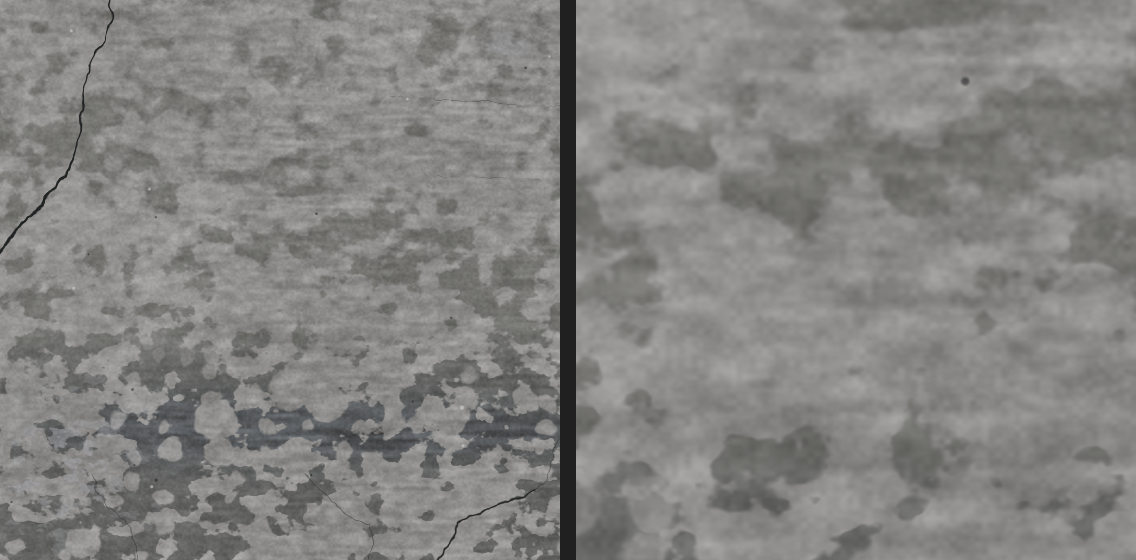
Left, the full canvas; right, a detail of the centre.
A three.js fragment shader for this texture:

```glsl
#define PLASTER vec3(0.568, 0.563, 0.555)
#define STAIN vec3(0.395, 0.395, 0.380)
#define WET_STAIN vec3(0.300, 0.310, 0.320)
#define CHALK vec3(0.63, 0.63, 0.65)
#define CRACK_COLOR vec3(0.13, 0.14, 0.14)
#define PATCH_SCALE vec2(30.0, 38.0)
#define STREAK_SCALE vec2(16.0, 150.0)
#define STREAK_AMOUNT 0.075
#define MOTTLE_AMOUNT 0.19
#define GRAIN_AMOUNT 0.085
#define EDGE 0.0014

varying vec2 vUv;

float hash(vec2 p) {
  vec3 q = fract(p.xyx * 0.1031);
  q += dot(q, q.yzx + 33.33);
  return fract((q.x + q.y) * q.z);
}

float noise(vec2 p) {
  vec2 i = floor(p), f = fract(p);
  f = f * f * (3.0 - 2.0 * f);
  return mix(mix(hash(i), hash(i + vec2(1.0, 0.0)), f.x),
             mix(hash(i + vec2(0.0, 1.0)), hash(i + 1.0), f.x), f.y);
}

float fbm(vec2 p) {
  float sum = 0.0, amp = 0.5;
  for (int i = 0; i < 4; i++) {
    sum += amp * noise(p);
    p = mat2(1.7, 1.05, -1.05, 1.7) * p + 17.3;
    amp *= 0.5;
  }
  return sum / 0.9375;
}

// Soft elliptical falloff around a centre
float glow(vec2 p, vec2 center, vec2 size) {
  vec2 q = (p - center) / size;
  return exp(-dot(q, q));
}

float segment(vec2 p, vec2 a, vec2 b) {
  vec2 d = b - a;
  return length(p - a - d * clamp(dot(p - a, d) / dot(d, d), 0.0, 1.0));
}

float polyline(vec2 p, vec2 a, vec2 b, vec2 c, vec2 d) {
  return min(segment(p, a, b), min(segment(p, b, c), segment(p, c, d)));
}

float stroke(float dist, float width) {
  return 1.0 - smoothstep(width - EDGE, width + EDGE, dist);
}

// Scattered round spots, one chance per cell
float spots(vec2 p, float cells, float chance, float radius, float soft) {
  vec2 cell = floor(p * cells);
  float cover = 0.0;
  for (int y = -1; y <= 1; y++) {
    for (int x = -1; x <= 1; x++) {
      vec2 id = cell + vec2(float(x), float(y));
      vec2 center = (id + 0.2 + 0.6 * vec2(hash(id + 5.7), hash(id + 41.3))) / cells;
      float r = radius * mix(0.5, 1.0, hash(id + 83.1));
      float spot = 1.0 - smoothstep(r - soft, r + soft, length(p - center));
      cover = max(cover, spot * step(hash(id + 19.9), chance));
    }
  }
  return cover;
}

void main() {
  vec2 p = vUv;
  float clouds = fbm(p * vec2(4.0, 6.0) + 3.7);
  float streaks = noise(p * STREAK_SCALE + vec2(0.0, 3.0 * noise(p * 5.0)));
  float mottle = fbm(p * vec2(42.0, 70.0) + 29.0) - 0.5;
  float grain = 0.6 * noise(p * 260.0) + 0.4 * noise(p * 130.0 + 9.0);
  vec2 wobble = vec2(fbm(p * 30.0), fbm(p * 30.0 + 61.0)) - 0.5;

  // Where the stains gather
  float lower = 1.0 - smoothstep(0.27, 0.46, p.y);
  float band = glow(p, vec2(0.42, 0.235), vec2(0.29, 0.06))
             + 0.8 * glow(p, vec2(0.82, 0.23), vec2(0.24, 0.05));
  float slope = glow(p + vec2(0.0, 0.22 * (p.x - 0.75)), vec2(0.78, 0.53), vec2(0.34, 0.11));
  float density = 0.2 + 0.28 * lower + 0.75 * band + 0.55 * slope
    + 0.4 * glow(p, vec2(0.08, 0.76), vec2(0.16, 0.12))
    + 0.45 * glow(p, vec2(0.48, 0.74), vec2(0.22, 0.05))
    + 0.45 * glow(p, vec2(0.30, 0.36), vec2(0.14, 0.05))
    + 0.5 * glow(p, vec2(0.08, 0.0), vec2(0.14, 0.06))
    - 0.35 * glow(p, vec2(0.24, 0.57), vec2(0.18, 0.12))
    - 0.3 * glow(p, vec2(0.65, 0.05), vec2(0.3, 0.07))
    + 1.7 * (clouds - 0.5);

  // Plaster with clouds and fine mottling
  vec3 color = PLASTER + 0.11 * (clouds - 0.5) + MOTTLE_AMOUNT * mottle;
  color = mix(color, CHALK, 0.45 * glow(p, vec2(0.91, 0.92), vec2(0.06, 0.03)));

  // Small clustered stains, crisper toward the bottom
  float blotch = 0.72 * fbm(p * PATCH_SCALE) + 0.28 * fbm(p * PATCH_SCALE * 0.45 + 13.0);
  float limit = 0.64 - 0.21 * density;
  float soft = mix(0.028, 0.10, smoothstep(0.25, 0.85, p.y));
  float stain = smoothstep(limit - soft, limit + soft, blotch);
  float wet = clamp(band + 0.35 * lower, 0.0, 1.0);

  // Round islands of bare plaster inside the wet band
  vec2 islandPos = p + 0.026 * wobble;
  float islands = max(spots(islandPos, 9.0, 0.28, 0.043, 0.003),
                      spots(islandPos + 0.37, 22.0, 0.28, 0.018, 0.003));
  stain *= 1.0 - 0.92 * islands * lower;
  vec3 stainColor = mix(STAIN, WET_STAIN, wet) + 0.5 * MOTTLE_AMOUNT * mottle;
  stainColor += vec3(0.09, 0.11, 0.13) * band * (streaks - 0.35);
  color = mix(color, stainColor, stain * mix(0.68, 0.9, lower));

  // Chalky flakes at the lower left
  float flakes = smoothstep(0.52, 0.62, fbm(p * vec2(38.0, 62.0) + 71.0));
  color = mix(color, CHALK, 0.6 * flakes * glow(p, vec2(0.10, 0.17), vec2(0.17, 0.15)));

  color += STREAK_AMOUNT * (streaks - 0.5) * mix(0.4, 1.0, smoothstep(0.1, 0.6, p.x));
  color += GRAIN_AMOUNT * (grain - 0.5);

  // Cracks: two open ones and several hairlines
  vec2 c = p + 0.022 * wobble;
  float open = min(polyline(c, vec2(0.206, 1.02), vec2(0.188, 0.93), vec2(0.147, 0.85), vec2(0.142, 0.77)),
                   polyline(c, vec2(0.142, 0.77), vec2(0.125, 0.70), vec2(0.06, 0.62), vec2(-0.02, 0.53)));
  float branch = polyline(c, vec2(0.765, -0.02), vec2(0.82, 0.065), vec2(0.89, 0.10), vec2(0.96, 0.125));
  float hairs = min(polyline(c, vec2(0.55, 0.15), vec2(0.62, 0.08), vec2(0.665, 0.06), vec2(0.665, -0.02)),
                    polyline(c, vec2(0.17, 0.15), vec2(0.195, 0.09), vec2(0.24, 0.05), vec2(0.25, -0.02)));
  hairs = min(hairs, polyline(c, vec2(0.96, 0.125), vec2(0.98, 0.14), vec2(0.99, 0.19), vec2(1.01, 0.24)));
  float scratches = min(segment(c, vec2(0.68, 0.832), vec2(1.02, 0.805)),
                        segment(c, vec2(0.78, 0.690), vec2(0.97, 0.675)));
  float gape = mix(0.0026, 0.0014, smoothstep(0.65, 0.85, p.y)) + 0.0012 * (noise(p * 45.0) - 0.5);
  float crack = max(stroke(open, gape), 0.95 * stroke(branch, 0.0016));
  crack = max(crack, 0.55 * stroke(hairs, 0.0006));
  crack = max(crack, 0.4 * stroke(scratches, 0.0007) * smoothstep(0.25, 0.6, noise(p * 24.0)));
  color = mix(color, CRACK_COLOR, crack);

  // Sparse pale and dark specks
  color = mix(color, vec3(0.78), 0.7 * spots(p, 13.0, 0.04, 0.004, EDGE));
  color = mix(color, CRACK_COLOR, 0.6 * spots(p + 0.61, 15.0, 0.04, 0.003, EDGE));

  gl_FragColor = vec4(color, 1.0);
}
```
